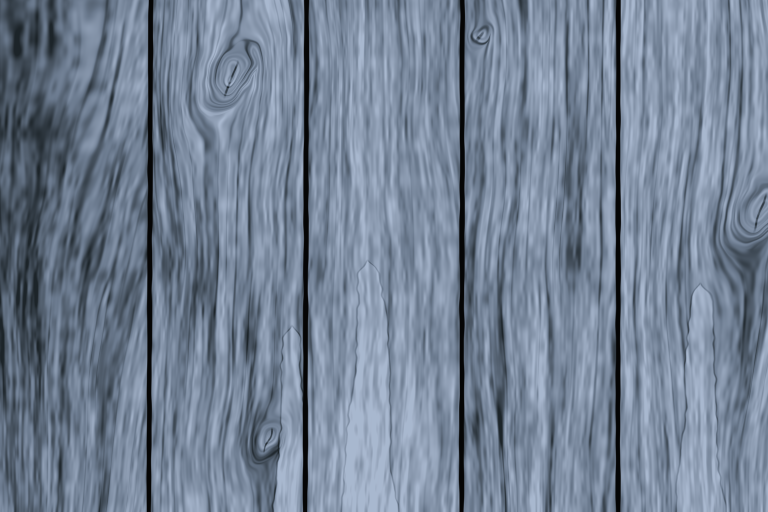
This texture is drawn by a Shadertoy shader. Its source:

```glsl
// Five weathered blue-grey timber planks with flowing grain, knots and dark gaps.

const float PITCH = 0.2033; // plank spacing, in canvas widths

float hash(vec2 cell) {
    return fract(sin(dot(cell, vec2(127.1, 311.7))) * 43758.5453);
}

float noise(vec2 p) {
    vec2 i = floor(p), f = fract(p);
    f = f * f * (3.0 - 2.0 * f);
    return mix(mix(hash(i), hash(i + vec2(1, 0)), f.x),
               mix(hash(i + vec2(0, 1)), hash(i + vec2(1, 1)), f.x), f.y);
}

float plankIndex(float x) {
    return floor((x + 0.0083) / PITCH);
}

// Thin lines where a stretched noise field crosses its middle value
float grainLines(vec2 p) {
    return smoothstep(0.7, 0.98, 1.0 - abs(2.0 * noise(p) - 1.0));
}

vec3 deck(vec2 p) {
    // Planks, with gaps that lean a little
    float x = p.x - (p.y - 0.33) * 0.006 * (0.9 - p.x);
    float plank = plankIndex(x);
    float across = (x + 0.0083) / PITCH - plank;
    float gapDist = min(across, 1.0 - across) * PITCH;
    vec2 seed = vec2(17.0, 31.0) * plank;

    // Grain coordinate: slow bends, plus a slant on the first plank
    float grain = p.x + 0.036 * (noise(p * vec2(8.0, 3.5) + seed) - 0.5)
                + 0.007 * (noise(p * vec2(30.0, 12.0) + seed) - 0.5);
    if (plank < 0.5) grain -= 0.2 * across * p.y;

    // Knots (x, y, radius): grain streams around them and rings fill them
    vec3 knots[4] = vec3[4](vec3(0.300, 0.565, 0.030), vec3(0.350, 0.095, 0.020),
                            vec3(0.990, 0.390, 0.032), vec3(0.625, 0.620, 0.011));
    float stain = 0.0;
    for (int i = 0; i < 4; i++) {
        vec3 k = knots[i];
        if (plankIndex(k.x) != plank) continue;
        vec2 d = p - k.xy;
        d = vec2(d.x - 0.35 * d.y, d.y * 0.65);
        d += 0.006 * (vec2(noise(p * 60.0), noise(p * 60.0 + 9.0)) - 0.5);
        float r = length(d) / k.z;
        grain -= d.x * min(1.0, 1.0 / (r * r));
        grain += 1.3 * k.z * max(1.0 - r, 0.0);
        stain += 0.16 * smoothstep(0.35, 0.0, abs(r - 0.75));
        stain += 0.5 * smoothstep(0.0022, 0.0005, abs(d.x)) * smoothstep(0.6, 0.3, r);
    }

    // Pale pointed growth rings (tip x, tip y, spread)
    vec3 tongues[3] = vec3[3](vec3(0.483, 0.330, 0.080), vec3(0.380, 0.245, 0.040),
                              vec3(0.915, 0.300, 0.065));
    float pale = 0.0, outline = 0.0;
    for (int i = 0; i < 3; i++) {
        vec3 k = tongues[i];
        if (plankIndex(k.x) != plank) continue;
        float drop = k.y - p.y;
        float wobble = 0.010 * (noise(p * vec2(20.0, 16.0)) - 0.5)
                     + 0.003 * (noise(p * vec2(60.0, 110.0)) - 0.5);
        float side = k.z * drop + 0.011 * smoothstep(0.0, 0.02, drop)
                   - abs(p.x - k.x + wobble + 0.015 * drop);
        float below = smoothstep(0.0, 0.004, drop);
        pale += below * smoothstep(0.0, 0.002, side);
        outline += below * smoothstep(0.002, 0.0, abs(side));
    }

    // Layers of grain, from broad bands down to pores
    float lineDepth[5] = float[5](0.20, 0.30, 0.17, 0.32, 0.26);
    float depth = lineDepth[int(clamp(plank, 0.0, 4.0))];
    float broad = noise(vec2(grain * 24.0, p.y * 1.3) + seed);
    float wide = grainLines(vec2(grain * 62.0, p.y * 1.6) + seed);
    float fine = grainLines(vec2(grain * 120.0, p.y * 5.0) + seed + 50.0);
    float fibre = noise(vec2(grain * 250.0, p.y * 18.0) + seed);
    float pore = noise(vec2(grain * 350.0, p.y * 65.0) + seed);
    float worn = 0.45 + 0.9 * noise(vec2(grain * 14.0, p.y * 4.0) + seed + 80.0);

    float tone = 0.74 + 0.26 * (broad - 0.5) + 0.42 * (fibre - 0.5) + 0.28 * (pore - 0.5);
    tone += 0.10 * (noise(p * vec2(9.0, 7.0) + 40.0) - 0.5);
    tone -= depth * worn * (wide + 0.6 * fine) * (1.0 - 0.7 * pale);
    tone += 0.13 * pale - 0.22 * outline - stain;

    // Light falls off to the upper left; the right side is paler
    tone -= smoothstep(0.24, 0.0, p.x) * (0.14 + 0.50 * p.y);
    tone += 0.07 * smoothstep(0.55, 0.9, p.x);
    tone -= 0.15 * smoothstep(0.009, 0.003, gapDist);

    vec3 wood = mix(vec3(0.11, 0.14, 0.16), vec3(0.42, 0.48, 0.56), clamp(2.0 * tone, 0.0, 1.0));
    wood = mix(wood, vec3(0.66, 0.72, 0.81), clamp(2.0 * tone - 1.0, 0.0, 1.0));

    // Black gaps with slightly ragged edges
    float halfGap = 0.0030 + 0.0012 * (noise(vec2(p.y * 45.0, plank)) - 0.5);
    return mix(vec3(0.02), wood, smoothstep(halfGap - 0.0006, halfGap + 0.0008, gapDist));
}

void mainImage(out vec4 fragColor, in vec2 fragCoord) {
    // Four samples per pixel keep the fine grain smooth
    vec3 color = vec3(0.0);
    for (int i = 0; i < 4; i++) {
        vec2 offset = vec2(i % 2, i / 2) * 0.5 - 0.25;
        color += deck((fragCoord + offset) / iResolution.x);
    }
    fragColor = vec4(color / 4.0, 1.0);
}
```
